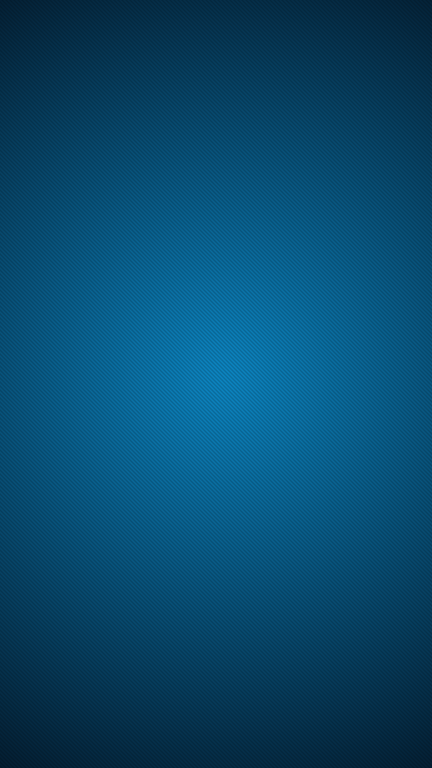
Reproduce this background procedurally as a Shadertoy shader.

```glsl
// A deep blue backdrop: a round glow near the centre fades to dark corners,
// overlaid with fine diagonal pinstripes. The glow is a radial ramp and the
// stripes are a cosine wave that softens as it nears the pixel size.

// Blue shade for a brightness level, a little more saturated when bright.
vec3 blueShade(float level) {
    return vec3(0.005 + 0.08 * level, level, 0.03 + 1.39 * level);
}

// Brightness falling off almost linearly with distance, rounded at the peak.
float glow(vec2 p) {
    float radius = length(p - vec2(0.01, 0.01));
    float rounded = sqrt(radius * radius + 0.0004);
    return max(0.488 - 0.65 * rounded, 0.10);
}

// Diagonal lines descending to the right, from -1 to 1.
float pinstripes(vec2 p) {
    float phase = (p.x + p.y) * 192.0;
    float fade = 1.0 - smoothstep(0.5, 1.5, fwidth(phase));
    return fade * cos(6.28318 * phase);
}

void mainImage(out vec4 fragColor, in vec2 fragCoord) {
    // Centred coordinates in units of the canvas height
    vec2 p = (fragCoord - 0.5 * iResolution.xy) / iResolution.y;

    vec3 color = blueShade(glow(p));
    color *= 1.0 + 0.10 * pinstripes(p);

    fragColor = vec4(color, 1.0);
}
```
